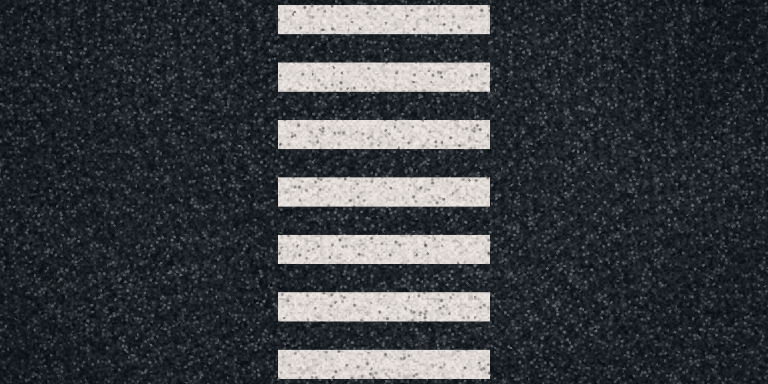
This pattern is drawn by a Shadertoy shader. Its source:

```glsl
#define STRIPE_PERIOD 0.1496
#define STRIPE_HALF vec2(0.276, 0.038)
#define STONE_SCALE 115.0
#define GRAIN_SCALE 190.0
#define PIT_SCALE 85.0
#define ASPHALT_TINT vec3(-0.02, 0.0, 0.02)
#define PAINT vec3(0.915, 0.89, 0.875)

float hash(vec2 p) {
    return fract(sin(dot(p, vec2(127.1, 311.7))) * 43758.5453);
}

float valueNoise(vec2 p) {
    vec2 cell = floor(p), f = fract(p);
    f = f * f * (3.0 - 2.0 * f);
    float low = mix(hash(cell), hash(cell + vec2(1, 0)), f.x);
    float high = mix(hash(cell + vec2(0, 1)), hash(cell + vec2(1, 1)), f.x);
    return mix(low, high, f.y);
}

// Nearest scattered stone: x = distance, y = random tone
vec2 stones(vec2 p) {
    vec2 cell = floor(p), nearest = vec2(9.0, 0.0);
    for (int j = -1; j <= 1; j++)
    for (int i = -1; i <= 1; i++) {
        vec2 id = cell + vec2(i, j);
        vec2 center = id + vec2(hash(id + 17.3), hash(id + 41.9));
        float d = length(p - center);
        if (d < nearest.x) nearest = vec2(d, hash(id + 73.1));
    }
    return nearest;
}

// Dark binder, fine grit and a few bright stone chips
vec3 asphalt(vec2 p) {
    vec2 stone = stones(p * STONE_SCALE);
    float chip = pow(stone.y, 4.0) * smoothstep(0.7, 0.15, stone.x);
    float grit = valueNoise(p * GRAIN_SCALE);
    float patches = valueNoise(p * 3.5 + 5.0) + 0.5 * valueNoise(p * 11.0);
    float light = 0.045 + 0.10 * grit + 0.055 * stone.y + 0.24 * chip;
    light *= 0.9 + 0.16 * patches;
    vec2 fromCenter = (p - vec2(0.0, 0.5)) * vec2(1.0, 1.4);
    light *= 1.04 - 0.22 * smoothstep(0.5, 1.3, length(fromCenter));
    return max(vec3(light) + ASPHALT_TINT, 0.0);
}

// Off-white paint with faint mottling and dark pits
vec3 wornPaint(vec2 p) {
    vec2 pit = stones(p * PIT_SCALE + 31.0);
    float depth = smoothstep(0.72, 1.0, pit.y) * smoothstep(0.55, 0.1, pit.x);
    float mottle = valueNoise(p * GRAIN_SCALE + 9.0);
    float fleck = smoothstep(0.6, 0.95, valueNoise(p * 140.0 + 53.0));
    return PAINT * (1.03 - 0.13 * mottle - 0.12 * fleck - 0.42 * depth);
}

// Coverage of the horizontal bars, softened over one pixel
float crossing(vec2 p, float pixel) {
    float y = (fract((p.y - 0.5) / STRIPE_PERIOD + 0.5) - 0.5) * STRIPE_PERIOD;
    vec2 edge = abs(vec2(p.x, y)) - STRIPE_HALF;
    return 1.0 - smoothstep(-0.5 * pixel, 0.5 * pixel, max(edge.x, edge.y));
}

void mainImage(out vec4 fragColor, in vec2 fragCoord) {
    vec2 p = fragCoord / iResolution.y;
    p.x -= 0.5 * iResolution.x / iResolution.y;
    float stripe = crossing(p, 1.0 / iResolution.y);
    fragColor = vec4(mix(asphalt(p), wornPaint(p), stripe), 1.0);
}
```
